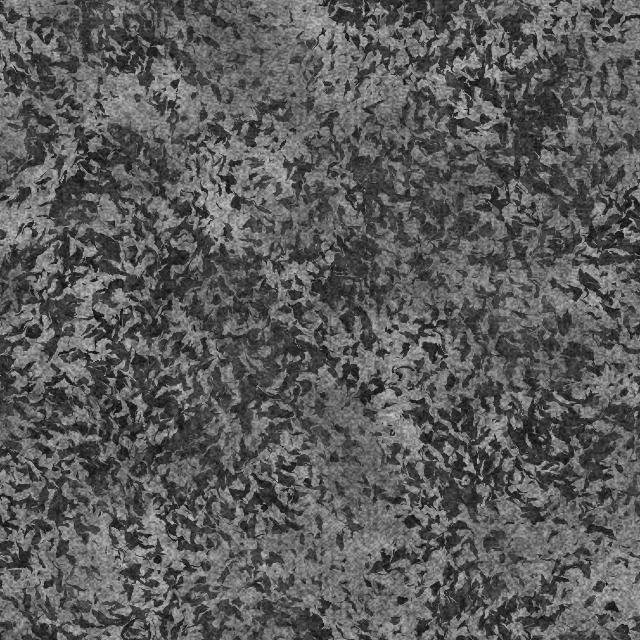
Reproduce this texture procedurally as a Shadertoy shader.

```glsl
// Weathered grey surface of matted dark and pale slivers under fine grain.
#define CELLS 44.0         // sliver cells across the canvas
#define LAYERS 6           // overlapping sliver layers
#define DARK_SHARE 0.46    // mean chance that a sliver is dark
#define RAGGED 0.38        // edge distortion, in cells
#define DARK_TONE 0.135
#define PALE_TONE 0.525
#define GRAIN_SCALE 370.0  // grains across the canvas
#define GRAIN_AMOUNT 0.42
#define EDGE_SOFTNESS 0.0007

float hash(vec2 p) {
    return fract(sin(dot(p, vec2(127.1, 311.7))) * 43758.5453);
}

float noise(vec2 p) {
    vec2 cell = floor(p), f = fract(p);
    f = f * f * (3.0 - 2.0 * f);
    return mix(mix(hash(cell), hash(cell + vec2(1, 0)), f.x),
               mix(hash(cell + vec2(0, 1)), hash(cell + vec2(1, 1)), f.x), f.y);
}

float fbm(vec2 p) {
    float sum = 0.0, weight = 0.5;
    for (int i = 0; i < 4; i++) {
        sum += weight * noise(p);
        p = mat2(1.6, 1.2, -1.2, 1.6) * p + 7.3;
        weight *= 0.5;
    }
    return sum / 0.9375;
}

// Signed distance to a bent, tapered sliver lying along x.
float sliver(vec2 p, float halfLength, float halfWidth, float bend) {
    p.y += bend * p.x * p.x;
    float along = p.x / halfLength;
    float taper = (1.0 - along * along) * (1.0 + 0.45 * along);
    return max(abs(p.y) - halfWidth * taper, abs(p.x) - halfLength);
}

// Paints one layer of slivers over the ink: 0 is pale, 1 is dark.
float paintLayer(float ink, vec2 p, float seed, float flow, float darkShare, float soft) {
    vec2 home = floor(p);
    for (int y = -1; y <= 1; y++)
    for (int x = -1; x <= 1; x++) {
        vec2 cell = home + vec2(x, y);
        vec2 key = cell + seed * 17.3;
        float size = hash(key + 3.1);
        vec2 centre = cell + 0.1 + 0.8 * vec2(hash(key), hash(key + 5.7));
        float angle = flow + 2.2 * (hash(key + 9.2) - 0.5);
        float c = cos(angle), s = sin(angle);
        vec2 local = mat2(c, -s, s, c) * (p - centre);
        float d = sliver(local, mix(0.4, 0.98, size),
                         mix(0.12, 0.3, hash(key + 11.9)), hash(key + 14.3) - 0.5);
        float cover = 1.0 - smoothstep(-soft, soft, d);
        float dark = step(hash(key + 19.6), darkShare) * mix(0.72, 1.0, hash(key + 23.4));
        ink = mix(ink, dark, cover);
    }
    return ink;
}

void mainImage(out vec4 fragColor, in vec2 fragCoord) {
    vec2 uv = fragCoord / iResolution.y;
    float soft = CELLS * max(EDGE_SOFTNESS, 0.7 / iResolution.y);

    // Broad fields: direction, density, fading and brightness.
    float flow = 6.0 * noise(uv * 4.5 + 2.7) - 2.4;
    float density = fbm(uv * 7.0 + 31.0) - 0.5;
    float fade = smoothstep(0.4, 0.68, fbm(uv * 9.0 + 57.0));
    float glow = fbm(uv * 11.0 + 83.0) - 0.5;

    // Ragged slivers, each layer on its own shifted grid.
    vec2 p = uv * CELLS;
    vec2 warp = vec2(fbm(p * 1.5 + 13.0), fbm(p * 1.5 + 71.0)) - 0.5;
    p += 2.0 * RAGGED * warp;
    float darkShare = DARK_SHARE + 0.9 * density;
    float ink = 0.3;
    for (int i = 0; i < LAYERS; i++) {
        float seed = float(i) + 1.0;
        ink = paintLayer(ink, p + seed * vec2(0.37, 0.61), seed, flow, darkShare, soft);
    }

    // Worn patches lose contrast; smudges dull the pale ground.
    ink = mix(ink, 0.3 + 0.45 * ink, 0.65 * fade);
    float smudge = fbm(uv * 60.0 + 19.0) - 0.5;
    float pale = PALE_TONE + 0.26 * glow + 0.16 * smudge;
    float dark = DARK_TONE + 0.10 * smudge;

    // Fine grain, strongest on the pale ground.
    float grain = 0.65 * noise(uv * GRAIN_SCALE) + 0.35 * noise(uv * GRAIN_SCALE * 0.53 + 41.0) - 0.5;
    float tone = mix(pale, dark, ink) + GRAIN_AMOUNT * grain * mix(1.0, 0.45, ink);
    fragColor = vec4(vec3(clamp(tone, 0.04, 0.85)), 1.0);
}
```
